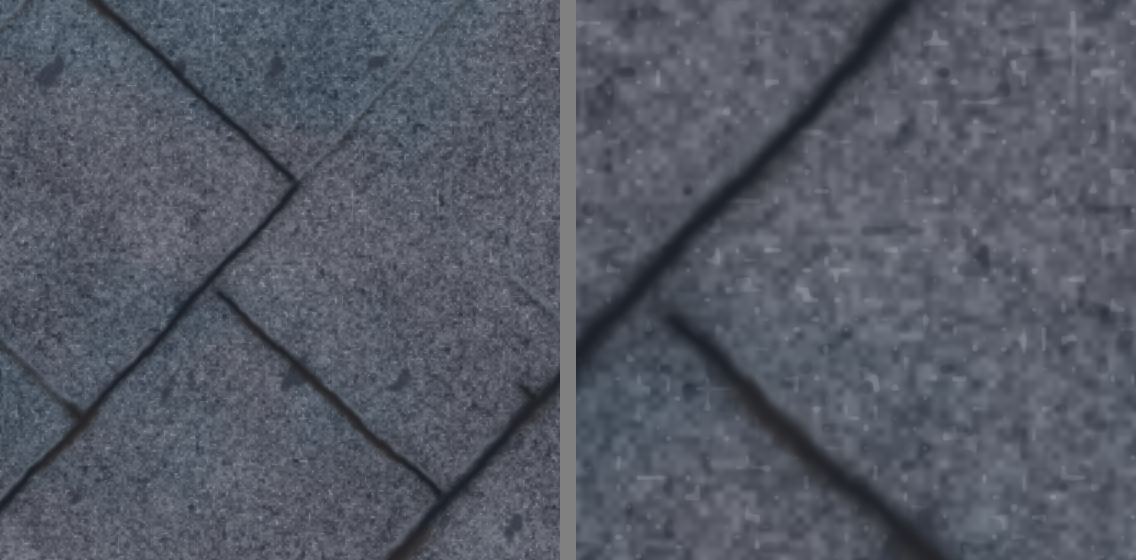
Left: the whole. Right: its middle third, enlarged.
Give the GLSL for this texture, as a WebGL 2 fragment shader.

```glsl
#version 300 es
precision highp float;

#define ROW_NORMAL vec2(0.737, 0.676)
#define ROW_START 0.616
#define ROW_HEIGHT 0.578
#define JOINT_HALF 0.0075
#define GRAIN 0.115
#define MOTTLE 0.12
#define COOL_STONE vec3(0.315, 0.362, 0.412)
#define WARM_STONE vec3(0.352, 0.363, 0.408)
#define PALE_LIP vec3(0.43, 0.45, 0.49)
#define JOINT_DARK vec3(0.105, 0.12, 0.155)
#define JOINT_SOIL vec3(0.185, 0.17, 0.165)
#define STAIN vec3(0.19, 0.21, 0.26)

uniform vec2 u_resolution;
out vec4 fragColor;

float hash(vec2 p) {
  vec3 h = fract(p.xyx * 0.1031);
  h += dot(h, h.yzx + 33.33);
  return fract((h.x + h.y) * h.z);
}

float noise(vec2 p) {
  vec2 i = floor(p), f = fract(p);
  f = f * f * (3.0 - 2.0 * f);
  return mix(mix(hash(i), hash(i + vec2(1, 0)), f.x),
             mix(hash(i + vec2(0, 1)), hash(i + vec2(1, 1)), f.x), f.y);
}

float fbm(vec2 p) {
  float sum = 0.0, amp = 0.5;
  for (int i = 0; i < 4; i++) {
    sum += amp * noise(p);
    p = mat2(1.6, 1.2, -1.2, 1.6) * p + 17.3;
    amp *= 0.5;
  }
  return sum / 0.9375;
}

float bump(float d, float w) {
  return exp(-d * d / (w * w));
}

// Deep joints are dark and soiled; shallow ones leave a pale ridge.
vec3 carve(vec3 col, float d, float halfWidth, float depth, float span, vec2 p) {
  float soil = smoothstep(0.4, 0.65, noise(p * 8.0 + 4.0));
  float chips = noise(p * 75.0);
  float lip = bump(d + halfWidth * 1.25, halfWidth * 0.6);
  col *= 1.0 - 0.2 * depth * span * exp(-abs(d) / (halfWidth * 2.5));
  col = mix(col, PALE_LIP, lip * span * (1.0 - depth) * 0.5);
  col = mix(col, PALE_LIP, lip * span * depth * 0.6 * smoothstep(0.5, 0.8, noise(p * 11.0)));
  col = mix(col, JOINT_SOIL * (0.8 + 0.5 * chips),
            bump(d - halfWidth * 0.7, halfWidth) * span * depth * soil * 0.8);
  vec3 core = mix(JOINT_DARK, JOINT_SOIL, soil * 0.5);
  float fill = bump(d, halfWidth * (0.7 + 0.4 * chips));
  return mix(col, core, fill * span * mix(0.18, 0.95, depth));
}

// Sparse irregular stains, at most one in each grid cell.
float stains(vec2 p, float cells, float chance) {
  vec2 g = p * cells, id = floor(g);
  vec2 center = 0.3 + 0.4 * vec2(hash(id + 3.7), hash(id + 9.2));
  vec2 d = fract(g) - center;
  d = vec2(d.x - 0.4 * d.y, d.y * 0.75);
  float radius = mix(0.05, 0.12, hash(id + 21.4));
  float edge = length(d) + (noise(p * 65.0) - 0.5) * 0.11;
  return step(hash(id + 5.1), chance) * (1.0 - smoothstep(radius - 0.05, radius + 0.03, edge));
}

vec3 stone(vec2 p) {
  vec3 col = mix(COOL_STONE, WARM_STONE, smoothstep(0.35, 0.65, fbm(p * 3.0 + 2.0)));
  col += MOTTLE * (fbm(p * 7.0 + 8.0) - 0.5);
  col += GRAIN * (noise(p * 210.0) + noise(p * 105.0 + 31.0) - 1.0);
  col += 0.09 * smoothstep(0.78, 0.97, noise(p * 170.0 + 50.0));
  col -= 0.07 * smoothstep(0.75, 0.95, noise(p * 85.0 + 70.0));
  float marks = max(stains(p, 5.0, 0.25), 0.7 * stains(p + 0.37, 15.0, 0.14));
  return mix(col, STAIN, 0.75 * marks);
}

void main() {
  vec2 p = gl_FragCoord.xy / u_resolution;
  vec2 q = vec2(p.x, 1.0 - p.y);
  float across = dot(q, ROW_NORMAL);
  float along = dot(q, vec2(ROW_NORMAL.y, -ROW_NORMAL.x));
  float wobble = (noise(p * 13.0) - 0.5) * 0.008 + (noise(p * 55.0) - 0.5) * 0.004;
  vec3 col = stone(p);

  // Cross joints: position along the row, start, end, depth.
  vec4 joints[6] = vec4[6](
    vec4(0.116, 0.040, 0.612, 0.95), vec4(-0.122, 0.635, 1.185, 0.95),
    vec4(-0.450, 0.300, 0.580, 0.30), vec4(-0.450, 0.575, 0.616, 0.80),
    vec4(0.246, 1.000, 1.130, 0.10), vec4(0.119, 1.145, 1.194, 0.80));
  for (int i = 0; i < 6; i++) {
    vec4 j = joints[i];
    float span = smoothstep(j.y - 0.015, j.y + 0.015, across)
               * (1.0 - smoothstep(j.z - 0.012, j.z + 0.012, across));
    col = carve(col, j.x - along + wobble, JOINT_HALF, j.w, span, p);
  }

  // Row joints: pale, then half open, then wide and dark.
  for (int row = -1; row <= 1; row++) {
    float d = across - ROW_START - float(row) * ROW_HEIGHT + wobble;
    float open = 1.0 - smoothstep(0.105, 0.135, along);
    float depth = row < 0 ? 0.1 : row > 0 ? 1.0 : mix(0.1, 1.0, open);
    float halfWidth = JOINT_HALF * (row > 0 ? 1.75 : mix(0.75, 1.1, depth));
    col = carve(col, d, halfWidth, depth, 1.0, p);
  }
  fragColor = vec4(clamp(col, 0.0, 1.0), 1.0);
}
```
